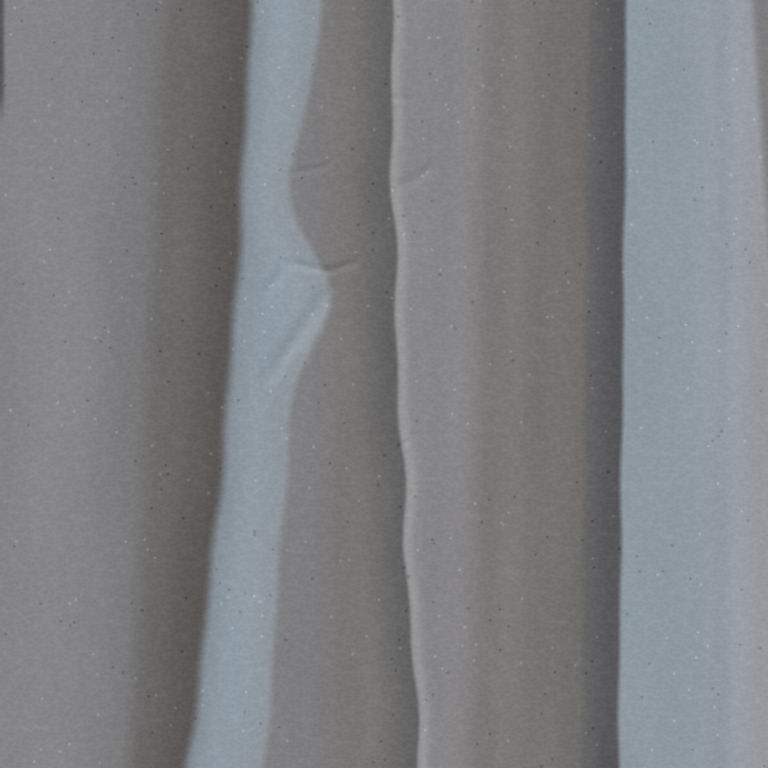
A Shadertoy shader for this texture:

```glsl
const vec3 MAUVE = vec3(0.53, 0.525, 0.535);
const vec3 TAUPE = vec3(0.455, 0.445, 0.435);
const vec3 UMBER = vec3(0.35, 0.335, 0.33);
const vec3 SLATE = vec3(0.345, 0.345, 0.355);
const vec3 STEEL = vec3(0.445, 0.445, 0.45);
const vec3 BLUE  = vec3(0.555, 0.60, 0.635);
const vec3 PALE  = vec3(0.615, 0.635, 0.67);

vec2 hash2(vec2 p) {
    vec3 q = fract(p.xyx * vec3(0.1031, 0.1030, 0.0973));
    q += dot(q, q.yzx + 33.33);
    return fract((q.xx + q.yz) * q.zy);
}

// Cellular noise: x = nearest distance, y = random id of that cell
vec2 cells(vec2 p) {
    vec2 base = floor(p), best = vec2(9.0, 0.0);
    for (int j = -1; j <= 1; j++)
    for (int i = -1; i <= 1; i++) {
        vec2 cell = base + vec2(i, j);
        vec2 rnd = hash2(cell);
        float d = length(cell + rnd - p);
        if (d < best.x) best = vec2(d, fract(rnd.x * 7.3 + rnd.y * 3.1));
    }
    return best;
}

float bump(float x, float center, float width) {
    float d = (x - center) / width;
    return exp(-d * d);
}

// Coverage to the right of a fold line at signed distance d
float side(float d, float soft) {
    return smoothstep(-soft, soft, d);
}

// Tapered wrinkle from a to b: lit on its left side, shaded on its right
float crease(vec2 p, vec2 a, vec2 b, float width) {
    vec2 ab = b - a, ap = p - a;
    float len = length(ab);
    float h = clamp(dot(ap, ab) / (len * len), 0.0, 1.0);
    float d = (ab.x * ap.y - ab.y * ap.x) / (len * width);
    return d * exp(-d * d) * sqrt(sin(3.1415 * h) + 1e-5);
}

float waves(vec2 p) {
    float sum = 0.0, amp = 0.5;
    for (int i = 0; i < 4; i++) {
        sum += amp * sin(p.x + 1.7 * sin(p.y) + float(i));
        p = mat2(1.5, 0.9, -0.9, 1.5) * p;
        amp *= 0.6;
    }
    return sum;
}

// Outer left panel, turning brown toward its deep fold
vec3 leftPanel(float x, float t, float fold) {
    vec3 c = mix(MAUVE * 0.97, MAUVE, bump(x, 0.07, 0.06));
    c = mix(c, STEEL, 0.65 * side(x - 0.165 + 0.025 * t, 0.055));
    c = mix(c, TAUPE * 0.94, side(x - 0.215 + 0.045 * t, 0.018));
    c = mix(c, UMBER, 0.9 * side(x - fold + 0.045, 0.045));
    float rim = side(0.005 - x, 0.004) * side(0.14 - t, 0.03);
    return mix(c, SLATE, rim);
}

// Shaded panel left of the middle seam
vec3 innerPanel(float x, float seam) {
    vec3 c = mix(MAUVE * 0.94, TAUPE * 1.04, side(x - 0.43, 0.04));
    return mix(c, STEEL * 0.86, side(x - seam + 0.03, 0.035));
}

// Middle panel with a lit rim and faint vertical pleats
vec3 middlePanel(float x, float t, float seam) {
    vec3 c = mix(MAUVE, TAUPE * 1.05, side(x - 0.635 + 0.02 * t, 0.045));
    c = mix(c, TAUPE * 0.95, 0.7 * side(x - 0.715, 0.04));
    c += 0.012 * sin(x * 95.0 + 2.0 * t) * bump(x, 0.65, 0.09);
    return c + 0.06 * bump(x, seam + 0.007, 0.008);
}

// Bright panel on the right
vec3 rightPanel(float x, float t) {
    vec3 c = mix(BLUE, PALE, 0.8 * side(x - 0.91 - 0.02 * t, 0.05));
    c -= 0.02 * bump(x, 0.94, 0.012);
    c = mix(c, MAUVE * 1.1, 0.6 * side(x - 0.975, 0.02));
    float corner = side(x - 0.98 - 0.07 * t, 0.008);
    return mix(c, STEEL * 1.1, corner);
}

void mainImage(out vec4 fragColor, in vec2 fragCoord) {
    vec2 p = fragCoord / iResolution.xy;
    float x = p.x, t = 1.0 - p.y;
    float wobble = 0.0015 * (sin(t * 23.0) + sin(t * 41.0 + 1.0));

    // Fold lines from left to right
    float deepFold = 0.326 - 0.03 * t - 0.052 * t * t + wobble;
    float ridge = 0.418 - 0.073 * t - 0.022 * bump(t, 0.24, 0.11)
                + 0.045 * bump(t, 0.39, 0.075) + wobble;
    float seam = 0.509 + 0.038 * t * t + 1.5 * wobble;
    float bandLeft = 0.766 - 0.009 * t + 0.5 * wobble;
    float bandRight = 0.816 - 0.011 * t - 0.5 * wobble;

    // Panels overlapped in order
    vec3 strip = mix(BLUE * 0.94, BLUE * 1.02, side(x - deepFold - 0.02, 0.02));
    strip = mix(strip, MAUVE * 1.03, 0.35 * side(x - ridge + 0.025, 0.025));
    vec3 band = mix(STEEL * 0.9, SLATE, side(x - bandLeft - 0.02, 0.022));
    vec3 c = leftPanel(x, t, deepFold);
    c = mix(c, strip, side(x - deepFold, 0.009));
    c = mix(c, innerPanel(x, seam), side(x - ridge, 0.007));
    c = mix(c, middlePanel(x, t, seam), side(x - seam, 0.0035));
    c = mix(c, band, side(x - bandLeft, 0.006));
    c = mix(c, rightPanel(x, t), side(x - bandRight, 0.0045));

    // Wrinkles
    float fold = crease(p, vec2(0.435, 0.63), vec2(0.34, 0.495), 0.011);
    fold += crease(p, vec2(0.44, 0.645), vec2(0.365, 0.66), 0.006);
    fold += crease(p, vec2(0.47, 0.66), vec2(0.42, 0.645), 0.006);
    fold += 0.7 * crease(p, vec2(0.375, 0.655), vec2(0.34, 0.61), 0.008);
    fold += 0.8 * crease(p, vec2(0.435, 0.787), vec2(0.375, 0.772), 0.005);
    fold += 0.7 * crease(p, vec2(0.57, 0.785), vec2(0.508, 0.748), 0.008);
    fold += 0.6 * crease(p, vec2(0.54, 0.872), vec2(0.505, 0.872), 0.005);
    fold += 0.6 * crease(p, vec2(0.545, 0.435), vec2(0.515, 0.415), 0.005);
    c += 0.085 * fold;

    // Cloth mottling, fine grain and sparse flecks
    c += 0.008 * waves(p * vec2(38.0, 9.0));
    c += 0.032 * (cells(p * vec2(150.0, 210.0)).x - 0.48);
    c += 0.022 * (cells(p * vec2(65.0, 95.0) + 17.0).x - 0.48);
    vec2 fleck = cells(p * 85.0 + 41.0);
    float dot1 = 1.0 - smoothstep(0.05, 0.28, fleck.x);
    c += 0.07 * dot1 * (step(0.965, fleck.y) - step(fleck.y, 0.03));

    fragColor = vec4(clamp(c, 0.0, 1.0), 1.0);
}
```
